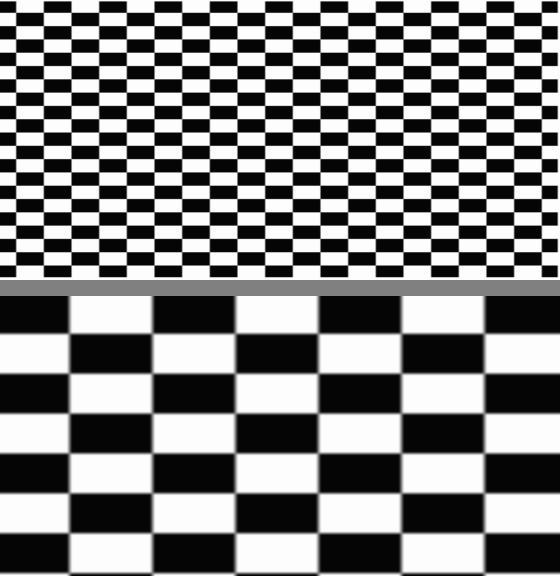
Top: the whole. Bottom: its middle third, enlarged.
Reproduce this pattern procedurally as a WebGL 1 fragment shader.

```glsl
precision highp float;
// Draws a soft-edged black and white checkerboard of wide bricks with thin white margins.

uniform vec2 u_resolution;

const vec3 INK = vec3(0.02);
const vec3 PAPER = vec3(0.992);

// All lengths are in canvas heights, with y measured downwards from the top.
const vec2 CELL = vec2(0.0988, 0.0475);
const vec2 FIRST_EDGE = vec2(0.0578, 0.0458);
const vec2 EDGE_BLUR = vec2(0.0085, 0.0060);
const vec2 BOARD_MIN = vec2(-0.1, 0.005);
const vec2 BOARD_MAX = vec2(1.992, 0.990);

// Square wave from -1 to 1 with softened steps; positive just after the first edge.
float softSquareWave(float x, float firstEdge, float cell, float blur) {
  float phase = mod(x - firstEdge, 2.0 * cell);
  float edgeDistance = 0.5 * cell - abs(phase - cell);
  // Wrap the triangle wave so that both kinds of step are centred on a cell edge.
  float signedDistance = min(phase, 2.0 * cell - phase);
  float nearest = min(signedDistance, cell - signedDistance);
  float side = edgeDistance + 0.5 * cell < cell && phase < cell ? 1.0 : -1.0;
  return side * smoothstep(-0.5 * blur, 0.5 * blur, nearest) * 2.0 - side;
}

// Coverage of an axis-aligned box with soft borders.
float softBox(vec2 p, vec2 low, vec2 high, vec2 blur) {
  vec2 inside = smoothstep(low - 0.5 * blur, low + 0.5 * blur, p)
              * (1.0 - smoothstep(high - 0.5 * blur, high + 0.5 * blur, p));
  return inside.x * inside.y;
}

// Amount of ink: the product of the two waves alternates along both axes.
float checkerInk(vec2 p, vec2 firstEdge, vec2 cell, vec2 blur) {
  float column = softSquareWave(p.x, firstEdge.x, cell.x, blur.x);
  float row = softSquareWave(p.y, firstEdge.y, cell.y, blur.y);
  return 0.5 + 0.5 * column * row;
}

void main() {
  vec2 p = gl_FragCoord.xy / u_resolution.y;
  p.y = 1.0 - p.y;

  // Never let an edge be narrower than one pixel.
  vec2 blur = max(EDGE_BLUR, vec2(1.0 / u_resolution.y));

  float ink = checkerInk(p, FIRST_EDGE, CELL, blur);
  ink *= softBox(p, BOARD_MIN, BOARD_MAX, blur);

  gl_FragColor = vec4(mix(PAPER, INK, ink), 1.0);
}
```
